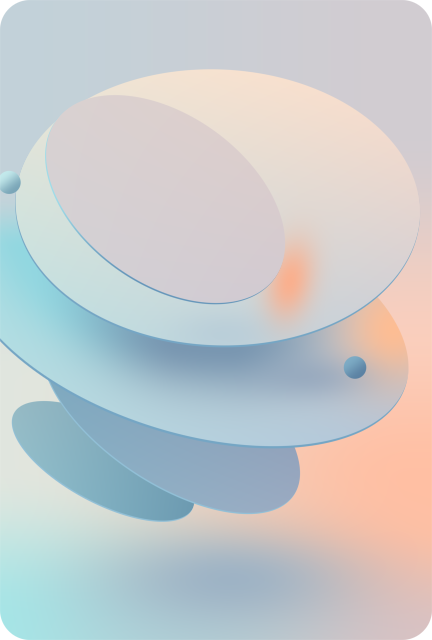
Give the GLSL for this background, as a Shadertoy shader.

```glsl
// Floating tilted pastel discs with two small spheres over a soft cyan and peach haze.

float ellipseDist(vec2 p, vec2 center, vec2 radii, float tilt) {
    float c = cos(tilt), s = sin(tilt);
    vec2 d = p - center + 1e-6;
    vec2 q = vec2(c * d.x + s * d.y, c * d.y - s * d.x);
    float k = length(q / radii);
    return k * (k - 1.0) / length(q / (radii * radii));
}

float cover(float dist, float px) {
    return smoothstep(0.7 * px, -0.7 * px, dist);
}

float blob(vec2 p, vec2 center, vec2 size) {
    vec2 q = (p - center) / size;
    return exp(-dot(q, q));
}

// Blend of four corner colours over a box
vec3 corners(vec2 p, vec2 center, vec2 extent, vec3 bl, vec3 br, vec3 tl, vec3 tr) {
    vec2 t = clamp(0.5 + 0.5 * (p - center) / extent, 0.0, 1.0);
    return mix(mix(bl, br, t.x), mix(tl, tr, t.x), t.y);
}

// Disc whose lower edge shows a thin rim
vec3 disc(vec3 under, vec3 face, vec3 rim, vec2 p, vec2 center, vec2 radii,
          float tilt, vec2 thickness, float px) {
    float body = cover(ellipseDist(p, center, radii, tilt), px);
    float top = cover(ellipseDist(p, center + thickness, radii, tilt), px);
    return mix(under, mix(rim, face, top), body);
}

vec3 sphere(vec3 under, vec2 p, vec2 center, float radius, vec3 lit, vec3 shade, float px) {
    vec2 q = (p - center) / radius;
    float light = smoothstep(-0.9, 0.9, dot(q, normalize(vec2(-0.6, 0.8))));
    return mix(under, mix(shade, lit, light), cover(length(p - center) - radius, px));
}

vec3 background(vec2 p, float x) {
    vec3 left = mix(vec3(0.65, 0.91, 0.91), vec3(0.88, 0.90, 0.87), smoothstep(0.03, 0.27, p.y));
    left = mix(left, vec3(0.76, 0.82, 0.85), smoothstep(0.40, 0.75, p.y));
    vec3 right = mix(vec3(0.86, 0.76, 0.76), vec3(1.0, 0.75, 0.64), smoothstep(0.0, 0.18, p.y));
    right = mix(right, vec3(0.98, 0.81, 0.74), smoothstep(0.25, 0.50, p.y));
    right = mix(right, vec3(0.82, 0.80, 0.82), smoothstep(0.45, 0.80, p.y));
    vec3 col = mix(left, right, smoothstep(0.0, 0.95, x));
    // Soft ground shadow
    col = mix(col, vec3(0.68, 0.80, 0.84), 0.6 * blob(p, vec2(0.30, 0.0), vec2(0.22, 0.10)));
    return mix(col, vec3(0.60, 0.69, 0.77), 0.9 * blob(p, vec2(0.36, 0.095), vec2(0.20, 0.075)));
}

vec3 middleFace(vec2 p, vec2 center, float distAbove) {
    vec3 col = corners(p, center, vec2(0.35, 0.21),
        vec3(0.72, 0.88, 0.90), vec3(0.70, 0.77, 0.85),
        vec3(0.66, 0.88, 0.90), vec3(0.90, 0.74, 0.68));
    // Shadow cast by the upper disc
    vec3 shade = mix(vec3(0.56, 0.84, 0.88), vec3(0.45, 0.57, 0.68), smoothstep(0.04, 0.28, p.x));
    float fall = max(distAbove, 0.0) / 0.068;
    float strength = 0.92 * (1.0 - smoothstep(0.36, 0.60, p.x));
    col = mix(col, shade, strength * exp(-fall * fall));
    col = mix(col, vec3(1.0, 0.74, 0.57), 0.95 * blob(p, vec2(0.615, 0.485), vec2(0.075, 0.085)));
    return mix(col, vec3(0.54, 0.62, 0.72), 0.6 * blob(p, vec2(0.49, 0.41), vec2(0.09, 0.035)));
}

void mainImage(out vec4 fragColor, in vec2 fragCoord) {
    float px = 1.0 / iResolution.y;
    vec2 p = fragCoord * px;
    vec2 size = iResolution.xy * px;
    vec3 col = background(p, p.x / size.x);
    vec3 rimBlue = vec3(0.46, 0.65, 0.77);
    vec3 rimPale = vec3(0.57, 0.75, 0.84);

    // Two lower discs
    vec2 low = vec2(0.161, 0.279);
    vec3 face = corners(p, low, vec2(0.143, 0.094),
        vec3(0.57, 0.77, 0.82), vec3(0.42, 0.60, 0.69),
        vec3(0.59, 0.73, 0.77), vec3(0.45, 0.62, 0.70));
    col = disc(col, face, rimPale, p, low, vec2(0.1583, 0.0647), -0.496, vec2(0.001, 0.002), px);
    vec2 third = vec2(0.267, 0.3555);
    face = corners(p, third, vec2(0.20, 0.158),
        vec3(0.54, 0.71, 0.79), vec3(0.61, 0.67, 0.76),
        vec3(0.47, 0.64, 0.73), vec3(0.50, 0.57, 0.68));
    col = disc(col, face, rimPale, p, third, vec2(0.2316, 0.111), -0.593, vec2(0.001, 0.002), px);

    // Wide middle disc, melting into the haze at its upper left
    vec2 upper = vec2(0.340, 0.6745), upperRadii = vec2(0.3164, 0.217);
    float upperDist = ellipseDist(p, upper, upperRadii, -0.043);
    vec2 middle = vec2(0.288, 0.509);
    vec3 withMiddle = disc(col, middleFace(p, middle, upperDist), rimBlue, p, middle,
        vec2(0.3634, 0.1858), -0.316, vec2(0.001, 0.0035), px);
    col = mix(col, withMiddle, smoothstep(0.70, 0.61, p.y));
    col = sphere(col, p, vec2(0.5547, 0.4258), 0.0176,
        vec3(0.49, 0.67, 0.77), vec3(0.36, 0.51, 0.64), px);

    // Large upper disc with a warm glow
    face = corners(p, upper, vec2(0.316, 0.217),
        vec3(0.73, 0.88, 0.89), vec3(0.79, 0.80, 0.84),
        vec3(0.93, 0.90, 0.84), vec3(1.0, 0.87, 0.79));
    vec2 glowCenter = vec2(0.453 + 0.15 * (p.y - 0.56), 0.56);
    face = mix(face, vec3(1.0, 0.67, 0.52), 0.88 * blob(p, glowCenter, vec2(0.036, 0.062)));
    face = mix(face, vec3(0.69, 0.78, 0.84), 0.5 * blob(p, vec2(0.35, 0.48), vec2(0.08, 0.035)));
    col = disc(col, face, rimBlue, p, upper, upperRadii, -0.043, vec2(0.0005, 0.003), px);

    // Inset disc
    vec2 inset = vec2(0.258, 0.688);
    face = corners(p, inset, vec2(0.1875, 0.163),
        vec3(0.82, 0.82, 0.84), vec3(0.82, 0.79, 0.82),
        vec3(0.85, 0.82, 0.82), vec3(0.88, 0.81, 0.79));
    vec3 insetRim = mix(vec3(0.40, 0.59, 0.73), vec3(0.62, 0.86, 0.91), smoothstep(0.56, 0.70, p.y));
    col = disc(col, face, insetRim, p, inset, vec2(0.2107, 0.1322), -0.626, vec2(0.0015, 0.002), px);

    col = sphere(col, p, vec2(0.0143, 0.715), 0.018,
        vec3(0.76, 0.91, 0.92), vec3(0.48, 0.65, 0.72), px);

    // Rounded card corners
    vec2 q = abs(p - 0.5 * size) - 0.5 * size + 0.047;
    float card = length(max(q, 0.0)) - 0.047;
    fragColor = vec4(mix(vec3(1.0), col, cover(card, px)), 1.0);
}
```
